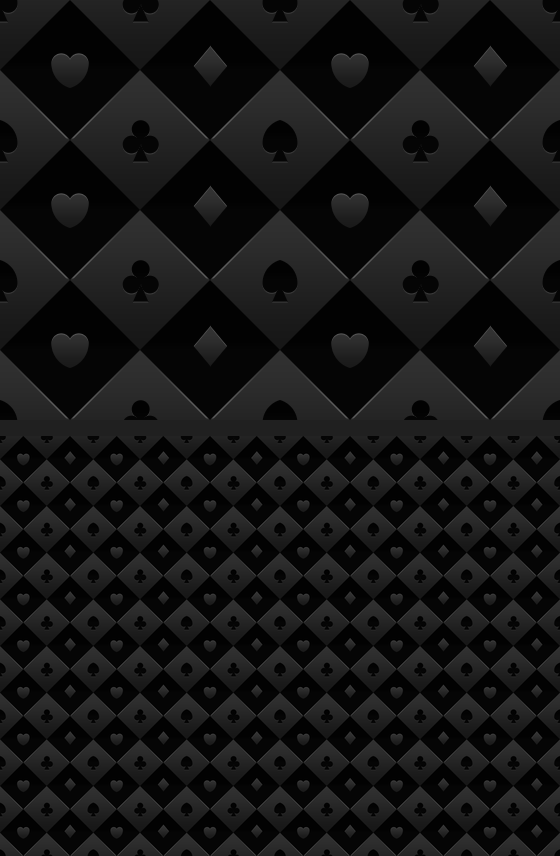
Top, the tile; bottom, the same tile 3 across and 3 down.
A WebGL 2 fragment shader for this pattern:

```glsl
#version 300 es
precision highp float;
// Dark harlequin lattice: raised hearts and diamonds, engraved spades and clubs.

uniform vec2 u_resolution;
out vec4 fragColor;

const vec2 REPEATS = vec2(4.0, 3.0);   // lozenges across and down
const float RIM = 0.009;               // bevel width in cells

// Coverage of a signed distance, smoothed over one pixel
float cover(float d, float px) {
  return clamp(0.5 - d / px, 0.0, 1.0);
}

float lozenge(vec2 q, vec2 halfSize) {
  vec2 a = abs(q) / halfSize;
  return (a.x + a.y - 1.0) / length(1.0 / halfSize);
}

// Two round lobes above a body bounded by wide arcs
float heart(vec2 q) {
  q = vec2(abs(q.x), q.y - 0.049);
  float lobe = length(q - vec2(0.0625, 0.0)) - 0.0705;
  float body = max(length(q + vec2(0.052, 0.0)) - 0.185, q.y);
  return min(lobe, body);
}

// Flared foot shared by the two engraved suits
float stem(vec2 q) {
  float side = (abs(q.x) - 0.44 * (-0.03 - q.y)) * 0.915;
  return max(side, -0.153 - q.y);
}

float spade(vec2 q) {
  float scale = 0.94;
  float leaf = heart(vec2(q.x, 0.022 - q.y) / scale) * scale;
  return min(leaf, stem(q));
}

float club(vec2 q) {
  float top = length(q - vec2(0.0, 0.077)) - 0.064;
  float sides = length(vec2(abs(q.x) - 0.066, q.y + 0.032)) - 0.063;
  float core = length(q) - 0.035;
  return min(min(top, sides), min(core, stem(q)));
}

float raisedSuit(vec2 q, float odd) {
  return odd > 0.5 ? lozenge(q - vec2(0.003, 0.028), vec2(0.120, 0.144)) : heart(q);
}

float engravedSuit(vec2 q, float odd) {
  return odd > 0.5 ? club(q - vec2(0.005, 0.0)) : spade(q);
}

// Black lacquer, a touch lighter below the middle
float blackTone(float y) {
  return mix(0.021, 0.007, smoothstep(-0.03, 0.08, y));
}

float blackTile(vec2 q, float odd, float px) {
  float shape = cover(raisedSuit(q, odd), px);
  float above = cover(raisedSuit(q + vec2(0.0, RIM), odd), px);
  float fill = mix(0.10, 0.195, smoothstep(-0.13, 0.14, q.y));
  float rim = shape * (1.0 - cover(raisedSuit(q + vec2(0.0, RIM), odd), px));
  fill = mix(fill, 0.33, rim * (1.0 - 0.1 * above));
  return mix(blackTone(q.y), fill, shape);
}

float greyTile(vec2 q, float odd, float px) {
  // Satin gradient from the lit top to the shaded bottom
  float tone = mix(0.088, 0.192, smoothstep(-0.55, 0.55, q.y));

  // Bright bevel on the upper edges, strongest toward the side corners
  float inset = -lozenge(q, vec2(0.5));
  float line = cover(inset - 0.011, px) * smoothstep(0.0, 0.02, q.y);
  tone = mix(tone, 0.36, line * smoothstep(0.02, 0.42, abs(q.x)));

  // Engraved suit with a lit lower lip
  float shape = cover(engravedSuit(q, odd), px);
  float lip = cover(engravedSuit(q + vec2(0.0, RIM), odd), px) * (1.0 - shape);
  tone = mix(tone, 0.24, lip * 0.85);
  return mix(tone, blackTone(q.y), shape);
}

void main() {
  vec2 p = gl_FragCoord.xy / u_resolution * REPEATS;
  float px = REPEATS.x / u_resolution.x;

  // Two interleaved lattices, offset by half a cell
  vec2 blackCell = floor(p);
  vec2 greyCell = floor(p + 0.5);
  vec2 blackPos = p - blackCell - 0.5;
  vec2 greyPos = p - greyCell;

  float black = blackTile(blackPos, mod(blackCell.x, 2.0), px);
  float grey = greyTile(greyPos, mod(greyCell.x, 2.0), px);
  float tone = mix(grey, black, cover(lozenge(blackPos, vec2(0.5)), px));
  fragColor = vec4(vec3(tone), 1.0);
}
```
